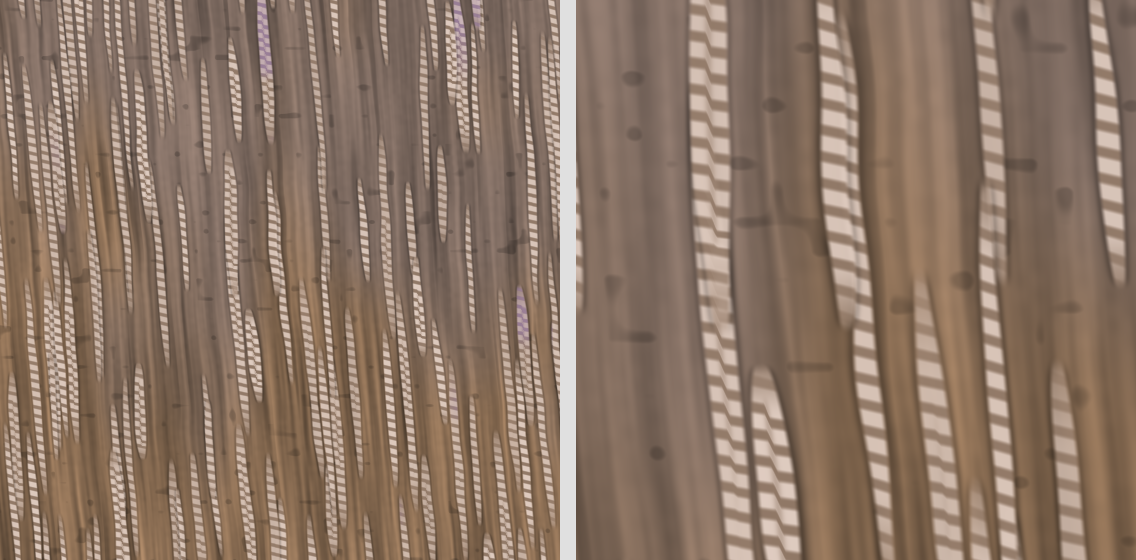
Left, the full canvas; right, a detail of the centre.
Write a three.js fragment shader that draws this texture.

```glsl
// Brown vertical plant fibres crossed by tapering strands of pale beads.
#define STRAND_LAYERS 3
#define COLUMNS 15.0
#define ROW_LENGTH 0.43
#define STRAND_SHARE 0.72
#define BEAD_PERIOD 0.0158
#define LEAN 0.075
#define GRAIN_CONTRAST 0.46
#define WARM_BROWN vec3(0.535, 0.422, 0.320)
#define GREY_BROWN vec3(0.500, 0.425, 0.385)
#define GAP_COLOR vec3(0.570, 0.475, 0.405)
#define BEAD_COLOR vec3(0.890, 0.815, 0.770)
#define VIOLET_TINT vec3(0.630, 0.510, 0.770)

varying vec2 vUv;

float hash(vec2 p) {
  return fract(sin(dot(p, vec2(127.1, 311.7))) * 43758.5453);
}

float noise(vec2 p) {
  vec2 i = floor(p);
  vec2 f = fract(p);
  f = f * f * (3.0 - 2.0 * f);
  float low = mix(hash(i), hash(i + vec2(1.0, 0.0)), f.x);
  float high = mix(hash(i + vec2(0.0, 1.0)), hash(i + vec2(1.0, 1.0)), f.x);
  return mix(low, high, f.y);
}

// Long thin fibres over broad warm and grey patches
vec3 fibres(vec2 p) {
  float patches = noise(p * vec2(5.0, 3.0)) * 0.6 + noise(p * vec2(13.0, 5.0) + 7.0) * 0.4;
  float grey = smoothstep(0.25, 0.85, patches + 0.7 * (p.y - 0.5));
  float grain = 0.50 * noise(p * vec2(135.0, 3.5))
              + 0.28 * noise(p * vec2(64.0, 2.5) + 19.0)
              + 0.22 * noise(p * vec2(230.0, 9.0) + 43.0);
  float contrast = GRAIN_CONTRAST * mix(1.1, 0.75, grey);
  float shade = 1.0 + contrast * (grain - 0.5) * 1.5;
  shade += 0.16 * (noise(p * vec2(24.0, 4.0) + 31.0) - 0.5);
  shade += 0.04 * (noise(p * 110.0) - 0.5);

  // Dark creases between bundles and a few small flecks
  float crease = smoothstep(0.70, 0.95, noise(p * vec2(85.0, 3.0) + 71.0));
  float fleck = smoothstep(0.83, 0.95, noise(p * vec2(48.0, 58.0) + 5.0));
  shade *= 1.0 - 0.20 * crease - 0.18 * fleck;
  return mix(WARM_BROWN, GREY_BROWN, grey) * shade;
}

// One layer of tapering beaded strands, one per grid cell
vec3 addStrands(vec3 color, vec2 p, float layer) {
  float x = p.x * COLUMNS + layer * 0.37;
  float column = floor(x);
  float y = p.y / ROW_LENGTH + hash(vec2(column, layer + 3.0));
  vec2 cell = vec2(column + layer * 57.0, floor(y) + layer * 23.0);
  float present = step(hash(cell + 11.5), STRAND_SHARE);

  // Position along (-1 to 1) and across the strand
  float halfLength = mix(0.20, 0.48, hash(cell + 2.3));
  float middle = 0.5 + (hash(cell + 4.7) - 0.5) * (1.0 - 2.0 * halfLength);
  float along = (fract(y) - middle) / halfLength;
  float center = 0.5 + 0.55 * (hash(cell + 6.1) - 0.5)
               + 0.10 * along * (hash(cell + 8.9) - 0.5);
  float across = (fract(x) - center) / COLUMNS;

  // Width swells in the middle; the widest strands are braided
  float taper = max(1.0 - along * along, 0.0);
  float swell = 0.75 + 0.5 * noise(vec2(p.y * 14.0, column + layer * 9.0));
  float wide = smoothstep(0.72, 0.85, hash(cell + 13.3));
  float fullWidth = mix(0.0036, 0.0062, hash(cell + 15.2)) + 0.0030 * wide;
  float width = 0.0012 + fullWidth * swell * sqrt(taper);
  float side = across / width;
  float braid = smoothstep(0.0072, 0.0088, width);

  // Rounded beads; braided halves are staggered by half a period
  float phase = p.y / BEAD_PERIOD + hash(cell + 17.0) + 0.10 * side;
  phase += 0.5 * braid * smoothstep(-0.2, 0.2, side);
  float pulse = 0.5 + 0.5 * cos(6.2832 * phase);
  float bead = smoothstep(0.05, 0.65, pulse);
  bead *= 1.0 - 0.45 * braid * exp(-side * side * 18.0);
  float strength = smoothstep(0.0, 0.65, taper) * mix(0.68, 1.0, hash(cell + 19.0));
  vec3 light = mix(GAP_COLOR, BEAD_COLOR, mix(0.35, bead, 0.35 + 0.65 * strength));
  light = mix(light, GAP_COLOR * 1.12, 0.55 * (1.0 - strength));
  float violet = step(0.90, hash(cell + 21.0)) * smoothstep(0.45, 0.75, noise(p * vec2(9.0, 11.0)));
  light = mix(light, VIOLET_TINT, 0.55 * violet * (1.0 - 0.6 * bead));

  // Dark rim first, then the soft-edged strand
  float ends = present * smoothstep(0.0, 0.18, taper);
  float rim = exp(-pow((abs(across) - width - 0.0015) / 0.0020, 2.0));
  color *= 1.0 - 0.17 * rim * ends;
  float edge = 0.0019;
  float body = 1.0 - smoothstep(width - edge, width + edge, abs(across));
  return mix(color, light, body * ends * mix(0.70, 0.96, strength));
}

void main() {
  // Shared lean and gentle waviness
  vec2 p = vUv;
  p.x += LEAN * p.y + 0.014 * (noise(vUv * vec2(5.0, 4.0)) - 0.5);
  p.x += 0.003 * (noise(vUv * vec2(16.0, 18.0) + 3.0) - 0.5);

  vec3 color = fibres(p);
  for (int i = 0; i < STRAND_LAYERS; i++) {
    color = addStrands(color, p, float(i));
  }
  gl_FragColor = vec4(clamp(color, 0.0, 1.0), 1.0);
}
```
